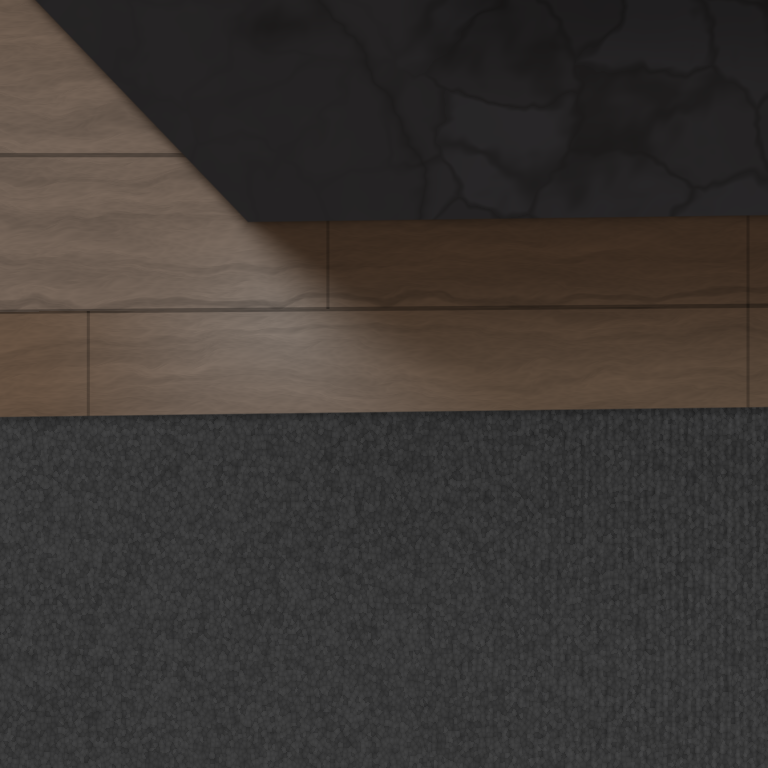
Give the GLSL for this texture, as a Shadertoy shader.

```glsl
// A dark stone slab and a grey carpet meeting on a strip of glossy wooden planks.
// Straight edges come from signed offsets, stone and carpet from cellular noise,
// and the wood grain from warped layered sines under a soft diagonal shadow.

const vec2 SLAB_CORNER = vec2(0.323, 0.711);
const float SLAB_SLOPE = 0.013;
const vec2 SLAB_SIDE_NORMAL = vec2(0.722, 0.692);
const float CARPET_LEFT = 0.457, CARPET_RISE = 0.013;
const float UPPER_SEAM = 0.798, LOWER_SEAM = 0.594, SEAM_RISE = 0.008;
const float SEAM_WIDTH = 0.0018;

const vec3 WOOD_LIGHT = vec3(0.43, 0.37, 0.325);
const vec3 WOOD_WARM = vec3(0.385, 0.31, 0.25);
const vec3 WOOD_GLARE = vec3(0.485, 0.44, 0.405);
const vec3 SHADE_DEEP = vec3(0.235, 0.175, 0.13);
const vec3 SHADE_SOFT = vec3(0.355, 0.29, 0.235);
const vec3 STONE = vec3(0.142, 0.135, 0.138);
const vec3 STONE_PALE = vec3(0.162, 0.156, 0.162);
const vec3 STONE_DARK = vec3(0.098, 0.092, 0.09);
const vec3 CARPET = vec3(0.208, 0.208, 0.209);
const vec2 TUFT_COUNT = vec2(190.0, 150.0);
const float KNIT_COLUMNS = 96.0;

vec2 hash2(vec2 p) {
    vec3 q = fract(p.xyx * vec3(0.1031, 0.1030, 0.0973));
    q += dot(q, q.yzx + 33.33);
    return fract((q.xx + q.yz) * q.zy);
}

// Nearest distance, second distance and random tone of the nearest cell
vec3 cellular(vec2 p) {
    vec2 cell = floor(p);
    vec3 nearest = vec3(8.0, 8.0, 0.0);
    for (int y = -1; y <= 1; y++)
    for (int x = -1; x <= 1; x++) {
        vec2 id = cell + vec2(x, y);
        vec2 rnd = hash2(id);
        float d = length(id + rnd - p);
        if (d < nearest.x) nearest = vec3(d, nearest.x, hash2(id + 71.0).x);
        else nearest.y = min(nearest.y, d);
    }
    return nearest;
}

// Layered, rotated sines, roughly -1 to 1
float waves(vec2 p) {
    float sum = 0.0, gain = 0.5;
    for (int i = 0; i < 5; i++) {
        sum += gain * sin(p.x + 1.7 * sin(p.y * 0.9 + float(i))) * cos(p.y * 0.7);
        p = mat2(0.8, 0.6, -0.6, 0.8) * p * 1.75 + 2.3;
        gain *= 0.66;
    }
    return sum;
}

float line(float d, float halfWidth, float px) {
    return 1.0 - smoothstep(halfWidth, halfWidth + 1.5 * px, abs(d));
}

vec3 woodColor(vec2 uv, float px) {
    float seamY = LOWER_SEAM + SEAM_RISE * uv.x;
    float lowerRow = 1.0 - step(seamY, uv.y);
    float row = lowerRow + 2.0 * step(UPPER_SEAM, uv.y);

    // The shadow runs on from the slab corner and softens with distance
    float drop = SLAB_CORNER.y - uv.y;
    float softness = 0.022 + 0.55 * max(drop, 0.0);
    float shade = smoothstep(-softness, softness, uv.x - SLAB_CORNER.x - drop * 0.95);
    vec3 lit = mix(WOOD_LIGHT, WOOD_WARM, lowerRow * (1.0 - smoothstep(0.02, 0.28, uv.x)));
    lit = mix(lit, WOOD_WARM, 0.35 * smoothstep(0.8, 1.0, uv.y));
    vec2 g = uv - vec2(0.39, 0.585);
    lit = mix(lit, WOOD_GLARE, exp(-dot(g * g, vec2(45.0, 90.0))));
    vec3 color = mix(lit, mix(SHADE_DEEP, SHADE_SOFT, smoothstep(0.03, 0.25, drop)), shade);

    // Long wandering fibres, then short flecks
    vec2 fibre = vec2(uv.x * 7.0, uv.y * 55.0) + row * vec2(3.7, 9.1);
    fibre.y += 1.3 * waves(uv * vec2(9.0, 16.0) + row);
    float grain = waves(vec2(fibre.y * 1.7, fibre.x));
    float streak = smoothstep(0.72, 1.0, sin(fibre.y * 2.1 + 1.4 * sin(fibre.x * 0.6)));
    float fleck = cellular(uv * vec2(65.0, 190.0) + 2.0 * grain).x - 0.5;
    float streakZone = 0.35 + 0.65 * smoothstep(0.06, 0.0, abs(uv.y - seamY - 0.015));
    color *= 1.0 + 0.075 * grain + 0.07 * fleck - 0.13 * streak * streakZone;

    // Plank joints
    float joint = max(line(uv.y - seamY, SEAM_WIDTH, px), line(uv.y - UPPER_SEAM, SEAM_WIDTH, px));
    float ends = line(uv.x - 0.974, 0.001, px);
    ends = max(ends, lowerRow * line(uv.x - 0.115, 0.001, px));
    ends = max(ends, (1.0 - lowerRow) * line(uv.x - 0.427, 0.001, px));
    return color * (1.0 - 0.30 * joint - 0.22 * ends);
}

vec3 stoneColor(vec2 uv) {
    vec2 warped = uv + 0.035 * vec2(waves(uv * 17.0), waves(uv.yx * 15.0 + 4.0));
    vec3 cell = cellular(warped * vec2(8.0, 9.0) + 3.0);
    float cloud = waves(uv * 13.0 + 2.0);
    float busy = smoothstep(0.48, 0.62, uv.x);
    float vein = 1.0 - smoothstep(0.0, 0.16, cell.y - cell.x);
    vec3 color = mix(STONE, STONE_PALE, busy * smoothstep(0.35, 0.9, cell.z) * 0.8);
    color = mix(color, STONE_DARK, vein * mix(0.12, 0.55, busy));
    color = mix(color, STONE_DARK, busy * smoothstep(0.0, 0.7, cloud) * 0.6);

    // One long curved vein, a dark stain and the dim far corner
    float curve = warped.x - 0.53 + 0.1 * smoothstep(0.82, 1.0, uv.y);
    color = mix(color, STONE_DARK, 0.6 * exp(-abs(curve) * 130.0));
    vec2 stain = (warped - vec2(0.375, 0.985)) * vec2(20.0, 32.0);
    color = mix(color, STONE_DARK, 0.75 * exp(-dot(stain, stain)));
    return color * (1.0 - 0.2 * smoothstep(0.85, 1.0, uv.y) * busy + 0.03 * cloud);
}

vec3 carpetColor(vec2 uv, float depth) {
    vec3 tuft = cellular(uv * TUFT_COUNT);
    float clump = cellular(uv * TUFT_COUNT * 0.42 + 9.0).z - 0.5;
    float knit = sin(6.2832 * KNIT_COLUMNS * uv.x) * smoothstep(0.35, 1.0, uv.x);
    float tone = 0.24 * (0.48 - tuft.x) + 0.24 * (tuft.z - 0.5) + 0.06 * clump + 0.07 * knit;
    float light = mix(1.04, 0.95, smoothstep(0.1, 0.46, uv.y) * smoothstep(0.1, 0.6, uv.x));
    return CARPET * (light + tone) * mix(0.8, 1.0, smoothstep(0.0, 0.014, depth));
}

void mainImage(out vec4 fragColor, in vec2 fragCoord) {
    vec2 uv = fragCoord / iResolution.xy;
    float px = 1.0 / iResolution.y;
    vec2 fromCorner = uv - SLAB_CORNER;
    float slab = min(fromCorner.y - SLAB_SLOPE * fromCorner.x, dot(fromCorner, SLAB_SIDE_NORMAL));
    float depth = CARPET_LEFT + CARPET_RISE * uv.x - uv.y;

    vec3 color = woodColor(uv, px);
    color *= 1.0 - 0.3 * exp(-max(-slab, 0.0) * 160.0);
    color = mix(color, stoneColor(uv), smoothstep(-px, px, slab));
    color = mix(color, carpetColor(uv, depth), smoothstep(-px, px, depth));
    fragColor = vec4(color, 1.0);
}
```
